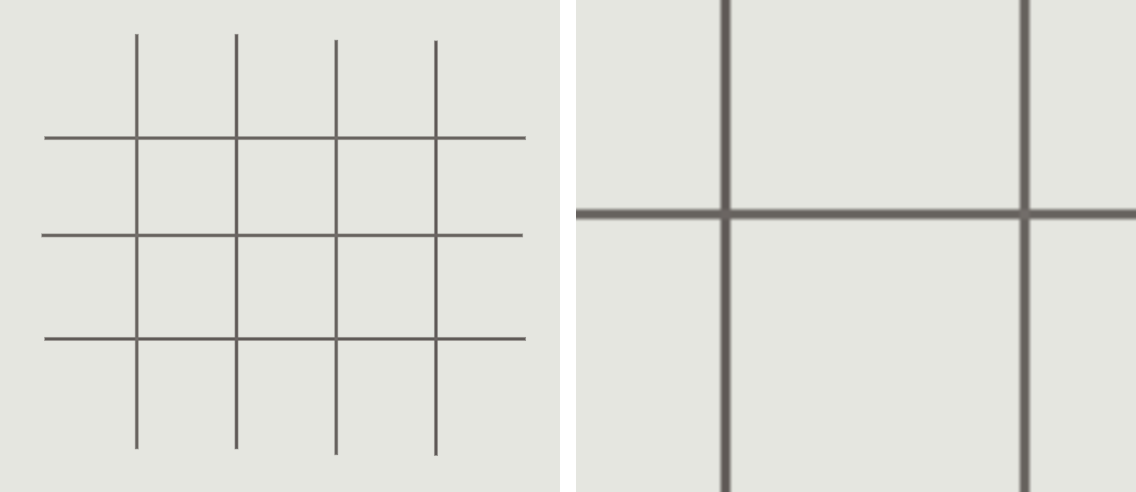
Left, the full canvas; right, a detail of the centre.
Write a Shadertoy shader that draws this pattern.

```glsl
// Open grid of thin warm-grey strokes on pale paper: four vertical, three horizontal.
// Each stroke is a box distance with a soft edge; small per-stroke slips stagger
// the ends, and the strokes differ slightly in spacing and tone.

// Lengths are fractions of the canvas height, measured from its centre.
const vec3 PAPER = vec3(0.898, 0.902, 0.878);
const vec3 INK = vec3(0.405, 0.388, 0.372);
const vec3 INK_DARK = vec3(0.365, 0.342, 0.332);

const float HALF_WIDTH = 0.0033;
const float EDGE_SOFTNESS = 0.0021;
const float CROSSING_LIFT = 0.05;

const int COLUMNS = 4;
const float FIRST_COLUMN = -0.2911;
const float COLUMN_STEP = 0.2027;
const float COLUMN_HALF_LENGTH = 0.4215;
const float COLUMN_MID = 0.0089;
const vec4 COLUMN_SLIP = vec4(0.0, 0.0, -0.0119, -0.0133);
const vec4 COLUMN_TONE = vec4(0.0, 0.9, 0.2, 0.9);

const int ROWS = 3;
const vec3 ROW_HEIGHT = vec3(0.2193, 0.0215, -0.1889);
const float ROW_HALF_LENGTH = 0.4889;
const float ROW_MID = 0.0104;
const vec3 ROW_SLIP = vec3(0.0, -0.0060, 0.0);
const vec3 ROW_TONE = vec3(0.0, 0.1, 0.8);

float boxDistance(vec2 p, vec2 halfSize) {
    vec2 d = abs(p) - halfSize;
    return length(max(d, 0.0)) + min(max(d.x, d.y), 0.0);
}

// Coverage of one straight stroke, never sharper than a pixel.
float stroke(vec2 p, vec2 halfSize) {
    float soft = max(EDGE_SOFTNESS, 0.75 / iResolution.y);
    return 1.0 - smoothstep(-soft, soft, boxDistance(p, halfSize));
}

void mainImage(out vec4 fragColor, in vec2 fragCoord) {
    vec2 p = (fragCoord - 0.5 * iResolution.xy) / iResolution.y;
    vec3 color = PAPER;

    // Horizontal strokes
    float rowCover = 0.0;
    for (int i = 0; i < ROWS; i++) {
        vec2 center = vec2(ROW_MID + ROW_SLIP[i], ROW_HEIGHT[i]);
        float cover = stroke(p - center, vec2(ROW_HALF_LENGTH, HALF_WIDTH));
        color = mix(color, mix(INK, INK_DARK, ROW_TONE[i]), cover);
        rowCover = max(rowCover, cover);
    }

    // Vertical strokes
    float columnCover = 0.0;
    for (int i = 0; i < COLUMNS; i++) {
        vec2 center = vec2(FIRST_COLUMN + COLUMN_STEP * float(i),
                           COLUMN_MID + COLUMN_SLIP[i]);
        float cover = stroke(p - center, vec2(HALF_WIDTH, COLUMN_HALF_LENGTH));
        color = mix(color, mix(INK, INK_DARK, COLUMN_TONE[i]), cover);
        columnCover = max(columnCover, cover);
    }

    // Slightly paler crossings
    color += CROSSING_LIFT * rowCover * columnCover;

    fragColor = vec4(color, 1.0);
}
```
